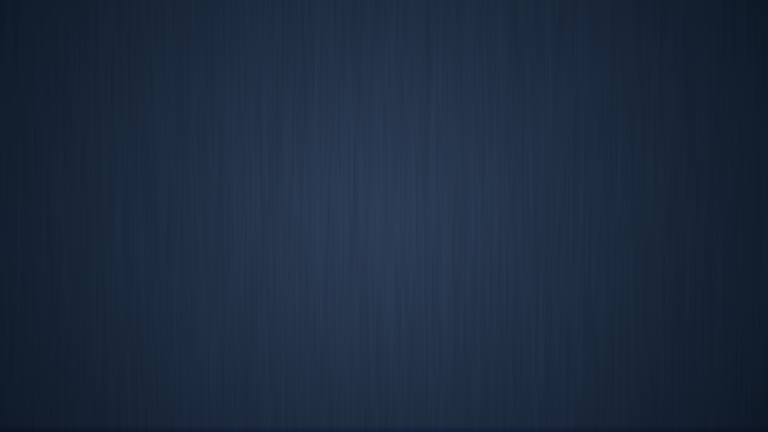
This texture is drawn by a Shadertoy shader. Its source:

```glsl
#define GLOW_CENTER vec2(0.49, 0.51)
#define GLOW_COLOR vec3(0.187, 0.253, 0.355)
#define EDGE_COLOR vec3(0.055, 0.098, 0.155)
#define GLOW_REACH 1.03
#define GLOW_ROUNDNESS 0.12
#define STRANDS 288.0
#define STRAND_LENGTH 0.12
#define GRAIN_STRENGTH 0.17
#define RIM_HEIGHT 0.016
#define RIM_TINT vec3(0.74, 0.78, 0.92)

float hash(vec2 cell) {
    vec3 q = fract(cell.xyx * vec3(0.1031, 0.1030, 0.0973));
    q += dot(q, q.yzx + 33.33);
    return fract((q.x + q.y) * q.z);
}

// One column of values, smoothly varying along its length
float strand(float column, float along) {
    float shifted = along + 17.0 * hash(vec2(column, 7.0));
    float cell = floor(shifted);
    float blend = smoothstep(0.0, 1.0, fract(shifted));
    return mix(hash(vec2(column, cell)), hash(vec2(column, cell + 1.0)), blend);
}

// Neighbouring strands blended sideways, centred on zero
float brushed(vec2 p, float density, float stretch) {
    float across = p.x * density;
    float column = floor(across);
    float along = p.y / stretch;
    float blend = smoothstep(0.0, 1.0, fract(across));
    return mix(strand(column, along), strand(column + 1.0, along), blend) - 0.5;
}

void mainImage(out vec4 fragColor, in vec2 fragCoord) {
    vec2 uv = fragCoord / iResolution.xy;
    float aspect = iResolution.x / iResolution.y;
    vec2 p = uv * vec2(aspect, 1.0);

    // Broad radial glow with a rounded peak
    vec2 offset = (uv - GLOW_CENTER) * vec2(aspect, 1.0);
    float distanceOut = length(vec3(offset, GLOW_ROUNDNESS));
    vec3 color = mix(GLOW_COLOR, EDGE_COLOR, min(distanceOut / GLOW_REACH, 1.0));

    // Vertical brushing, each layer coarser, longer and fainter
    float grain = 0.0;
    float density = STRANDS;
    float stretch = STRAND_LENGTH;
    float weight = 0.55;
    for (int layer = 0; layer < 3; layer++) {
        grain += weight * brushed(p + float(layer) * 3.7, density, stretch);
        density *= 0.46;
        stretch *= 1.8;
        weight *= 0.55;
    }
    color *= 1.0 + GRAIN_STRENGTH * grain;

    // Darker navy rim along the bottom
    float rim = 1.0 - smoothstep(0.3 * RIM_HEIGHT, RIM_HEIGHT, uv.y);
    color *= mix(vec3(1.0), RIM_TINT, rim);

    fragColor = vec4(color, 1.0);
}
```
